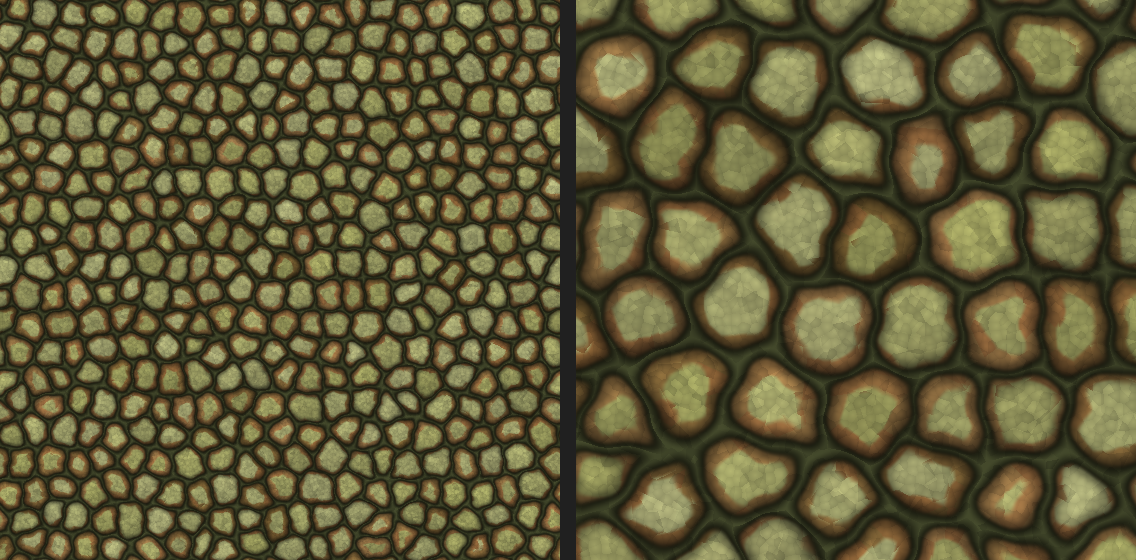
Left, the full canvas; right, a detail of the centre.
This texture is drawn by a Shadertoy shader. Its source:

```glsl
vec2 hash2(vec2 c) {
    vec3 q = fract(c.xyx * vec3(.1031, .1030, .0973));
    q += dot(q, q.yzx + 33.33);
    return fract((q.xx + q.yz) * q.zy);
}

// Wrapping cellular noise: x = nearest distance, y = random value of the cell
vec2 cellNoise(vec2 uv, float count) {
    vec2 p = uv * count, base = floor(p), best = vec2(9., 0.);
    for (int y = -1; y <= 1; y++)
    for (int x = -1; x <= 1; x++) {
        vec2 c = base + vec2(x, y);
        vec2 h = hash2(mod(c, count) + count);
        float d = length(c + h - p);
        if (d < best.x) best = vec2(d, h.x);
    }
    return best;
}

// Jittered stone centre, with every other row shifted
vec2 stoneCentre(vec2 cell) {
    vec2 w = mod(cell, 20.);
    return cell + .5 + vec2(.5 * mod(w.y, 2.) - .25, 0.) + .6 * (hash2(w) - .5);
}

void mainImage(out vec4 fragColor, in vec2 fragCoord) {
    vec2 uv = fragCoord / iResolution.xy;
    vec2 p = uv * 20. + .025 * sin(6.2831853 * (uv.yx * vec2(37., 31.) + uv * vec2(8., 11.)));

    // Nearest stone
    vec2 base = floor(p), stone = base, toCentre = vec2(9.);
    for (int y = -2; y <= 2; y++)
    for (int x = -2; x <= 2; x++) {
        vec2 c = base + vec2(x, y), r = stoneCentre(c) - p;
        if (dot(r, r) < dot(toCentre, toCentre)) { toCentre = r; stone = c; }
    }

    // Smooth minimum of border distances rounds the corners
    float sum = 0.;
    for (int y = -2; y <= 2; y++)
    for (int x = -2; x <= 2; x++) {
        if (x == 0 && y == 0) continue;
        vec2 r = stoneCentre(stone + vec2(x, y)) - p;
        sum += exp(-12. * dot(.5 * (toCentre + r), normalize(r - toCentre)));
    }
    float border = -log(sum) / 12.;

    vec2 id = mod(stone, 20.);
    vec2 look = hash2(id + 57.), tone = hash2(id + 131.);
    float inside = border - .02 - .06 * look.x;

    // Mottling at three scales
    vec2 blotch = cellNoise(uv, 48.);
    vec2 facet = cellNoise(uv, 90.);
    vec2 grain = cellNoise(uv, 190.);

    // Brown rims around mossy, worn tops
    vec3 brown = mix(vec3(.47, .37, .19), vec3(.60, .46, .28), tone.x);
    brown = mix(brown, vec3(.56, .37, .21), .6 * smoothstep(.55, .9, blotch.y));
    vec3 moss = mix(vec3(.56, .58, .34), vec3(.61, .63, .44), tone.y);
    vec2 lean = .14 * (tone - .5);
    float worn = inside - .03 - .15 * look.y + .16 * (blotch.x - .45)
               + .05 * (facet.y - .5) - dot(toCentre, lean);
    vec3 rock = mix(brown, moss, .9 * smoothstep(-.025, .035, worn));

    // Rounded shading, lit from above
    float dome = smoothstep(-.03, .19, inside);
    float light = .44 + .58 * dome - .16 * dot(toCentre, vec2(-.35, .94));
    light *= 1. + .14 * (facet.y - .5) + .16 * (grain.y - .5) - .14 * (grain.x - .45);
    rock *= light * mix(.9, 1.06, look.x);

    // Dark joints opening to mossy soil
    vec3 soil = mix(vec3(.10, .105, .06), vec3(.25, .27, .16), smoothstep(.01, -.12, inside));
    soil *= .9 + .2 * grain.y;

    fragColor = vec4(mix(soil, rock, smoothstep(-.03, .04, inside)), 1.);
}
```
